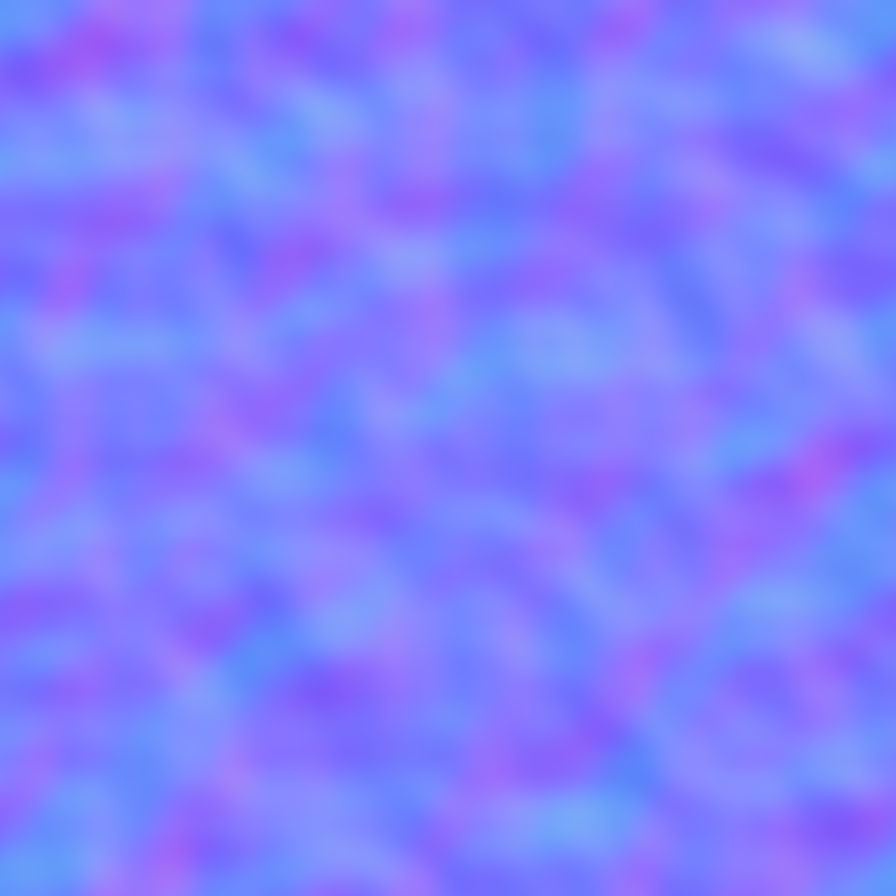
Write a Shadertoy shader that draws this texture map.

```glsl
// Random unit gradient of a lattice corner, wrapped to the period
vec2 cornerGradient(vec2 corner, float period, float seed) {
    vec2 wrapped = mod(corner + 0.5, period);
    float turn = fract(sin(dot(wrapped, vec2(127.1, 311.7)) + seed) * 43758.5453);
    return vec2(cos(6.28318 * turn), sin(6.28318 * turn));
}

// Gradient noise that repeats after a whole number of cells
float tilingNoise(vec2 uv, float period, float seed) {
    vec2 p = uv * period;
    vec2 cell = floor(p), f = p - cell;
    vec2 blend = f * f * f * (f * (f * 6.0 - 15.0) + 10.0);
    vec2 right = vec2(1.0, 0.0), up = vec2(0.0, 1.0);
    float a = dot(cornerGradient(cell, period, seed), f);
    float b = dot(cornerGradient(cell + right, period, seed), f - right);
    float c = dot(cornerGradient(cell + up, period, seed), f - up);
    float d = dot(cornerGradient(cell + 1.0, period, seed), f - 1.0);
    return mix(mix(a, b, blend.x), mix(c, d, blend.x), blend.y);
}

// Soft bumps: two sheared layers lean the ridges, two upright ones break them up
float surfaceHeight(vec2 uv) {
    vec2 shallow = vec2(uv.x - uv.y, uv.y);
    vec2 steep = vec2(uv.x, uv.y - uv.x);
    return 0.014 * tilingNoise(shallow, 5.0, 1.7)
         + 0.008 * tilingNoise(steep, 6.0, 6.1)
         + 0.012 * tilingNoise(uv, 7.0, 4.3)
         + 0.006 * tilingNoise(uv, 13.0, 8.9);
}

void mainImage(out vec4 fragColor, in vec2 fragCoord) {
    vec2 uv = fragCoord / iResolution.xy;

    // Slope by central differences
    vec2 e = vec2(0.004, 0.0);
    vec2 slope = vec2(surfaceHeight(uv + e.xy) - surfaceHeight(uv - e.xy),
                      surfaceHeight(uv + e.yx) - surfaceHeight(uv - e.yx)) / (2.0 * e.x);

    // Pack the surface normal into colour
    vec3 normal = normalize(vec3(-slope, 1.0));
    fragColor = vec4(normal * 0.5 + 0.5, 1.0);
}
```
